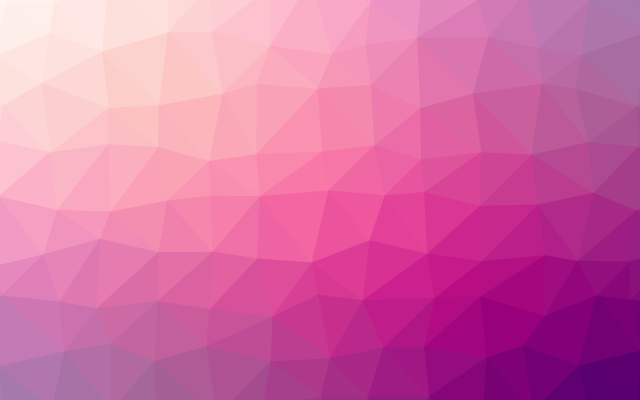
Write a Shadertoy shader that draws this background.

```glsl
// Low-poly triangle mesh, shaded from cream through pink to deep violet.

const vec2 GRID = vec2(12.0, 7.66);     // mesh cells across the canvas
const vec2 JITTER = vec2(0.44, 0.52);   // full range of vertex scatter, in cells
const float SEED = 3.7;
const float AXIS_BLEND = 0.5;           // share of the vertical ramp
const int LAST = 8;
const vec3 RAMP[9] = vec3[9](
    vec3(1.000, 0.969, 0.953), vec3(0.992, 0.878, 0.867),
    vec3(0.988, 0.773, 0.753), vec3(0.980, 0.624, 0.710),
    vec3(0.969, 0.408, 0.631), vec3(0.867, 0.204, 0.592),
    vec3(0.682, 0.004, 0.494), vec3(0.478, 0.004, 0.467),
    vec3(0.286, 0.000, 0.416));

vec2 hash2(vec2 p) {
    vec2 k = vec2(dot(p, vec2(127.1, 311.7)), dot(p, vec2(269.5, 183.3)));
    return fract(sin(k + SEED) * 43758.5453);
}

// Mesh vertex belonging to an integer grid node
vec2 meshVertex(vec2 node) {
    return node + (hash2(node) - 0.5) * JITTER;
}

vec3 rampColor(float t) {
    float x = clamp(t, 0.0, 1.0) * float(LAST);
    int i = min(int(x), LAST - 1);
    return mix(RAMP[i], RAMP[i + 1], x - float(i));
}

// Blend of a left-to-right and a top-to-bottom ramp
vec3 fieldColor(vec2 meshPos) {
    vec2 uv = meshPos / GRID + 0.5;
    return mix(rampColor(uv.x), rampColor(1.0 - uv.y), AXIS_BLEND);
}

float cross2(vec2 a, vec2 b) {
    return a.x * b.y - a.y * b.x;
}

// Signed distance to the line a-b, positive on its left
float lineDistance(vec2 p, vec2 a, vec2 b) {
    return cross2(b - a, p - a) / length(b - a);
}

// Flat triangle: colour weighted by coverage, coverage in alpha
vec4 facet(vec2 p, vec2 a, vec2 b, vec2 c, float pixel) {
    float side = sign(cross2(b - a, c - a));
    float inside = min(side * lineDistance(p, a, b),
                   min(side * lineDistance(p, b, c),
                       side * lineDistance(p, c, a)));
    float coverage = clamp(0.5 + inside / pixel, 0.0, 1.0);
    return vec4(fieldColor((a + b + c) / 3.0), 1.0) * coverage;
}

void mainImage(out vec4 fragColor, in vec2 fragCoord) {
    vec2 p = (fragCoord / iResolution.xy - 0.5) * GRID;
    float pixel = GRID.y / iResolution.y;
    vec4 sum = vec4(0.0);

    // Scattered vertices can push a facet into a neighbouring cell
    for (int j = -1; j <= 1; j++) {
        for (int i = -1; i <= 1; i++) {
            vec2 cell = floor(p) + vec2(i, j);
            vec2 a = meshVertex(cell);
            vec2 b = meshVertex(cell + vec2(1.0, 0.0));
            vec2 c = meshVertex(cell + vec2(1.0, 1.0));
            vec2 d = meshVertex(cell + vec2(0.0, 1.0));

            // Split each quad along its shorter diagonal
            if (distance(a, c) < distance(b, d)) {
                sum += facet(p, a, b, c, pixel) + facet(p, a, c, d, pixel);
            } else {
                sum += facet(p, a, b, d, pixel) + facet(p, b, c, d, pixel);
            }
        }
    }
    fragColor = vec4(sum.rgb / max(sum.a, 0.001), 1.0);
}
```
